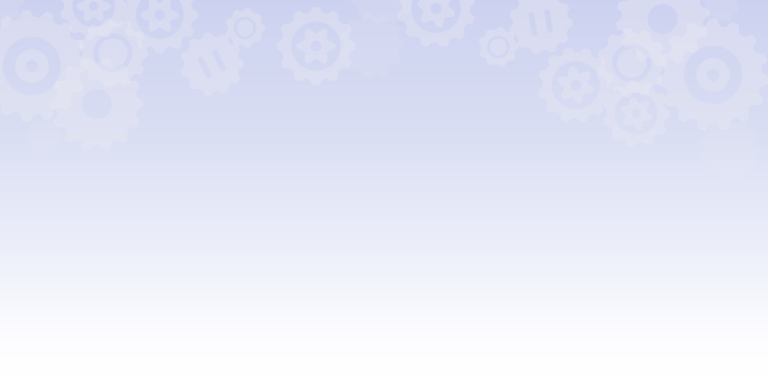
A Shadertoy shader for this background:

```glsl
// Pale blue gradient fading to white, with two clusters of translucent gears along the top.

#define GEAR_COLOR vec3(0.91, 0.91, 0.945)
#define GEAR_ALPHA 0.40
#define FAINT_ALPHA 0.16
#define TOOTH_DEPTH 0.065
#define LEFT_CENTER vec2(0.083, 0.828)
#define RIGHT_CENTER vec2(1.857, 0.805)
#define RIGHT_TURN 2.836

// Gear kinds
const float TARGET = 0.0, RING = 1.0, HOLE = 2.0, FLOWER = 3.0, SLOTS = 4.0, FAINT = 5.0;

// One cluster: offset from its main gear, radius, kind
const int GEAR_COUNT = 11;
const vec4 CLUSTER[GEAR_COUNT] = vec4[GEAR_COUNT](
    vec4(0.0, 0.0, 0.146, TARGET),
    vec4(0.211, 0.034, 0.091, RING),
    vec4(0.169, -0.099, 0.122, HOLE),
    vec4(0.161, 0.156, 0.088, FLOWER),
    vec4(0.333, 0.133, 0.099, FLOWER),
    vec4(0.469, 0.005, 0.083, SLOTS),
    vec4(0.555, 0.099, 0.052, RING),
    vec4(0.740, 0.052, 0.102, FLOWER),
    vec4(0.034, -0.180, 0.045, FAINT),
    vec4(0.885, 0.055, 0.085, FAINT),
    vec4(-0.100, 0.172, 0.080, FAINT));

// Vertical gradient, from white at the bottom to blue at the top
vec3 backdrop(float y) {
    vec3 color = mix(vec3(1.0), vec3(0.99, 0.99, 1.0), clamp(y / 0.12, 0.0, 1.0));
    color = mix(color, vec3(0.93, 0.94, 0.98), clamp((y - 0.12) / 0.213, 0.0, 1.0));
    color = mix(color, vec3(0.85, 0.867, 0.95), clamp((y - 0.333) / 0.334, 0.0, 1.0));
    return mix(color, vec3(0.80, 0.82, 0.94), clamp((y - 0.667) / 0.333, 0.0, 1.0));
}

float band(float r, float inner, float outer) {
    return abs(r - 0.5 * (inner + outer)) - 0.5 * (outer - inner);
}

// Two parallel slanted capsules
float slots(vec2 q) {
    vec2 along = vec2(0.45, -0.89);
    float t = dot(q, along);
    float side = abs(dot(q, vec2(0.89, 0.45))) - 0.25;
    return length(vec2(side, t - clamp(t, -0.28, 0.28))) - 0.09;
}

// Signed distance to a gear of unit radius
float gear(vec2 q, float teeth, float kind) {
    float r = length(q);
    float angle = atan(q.y, q.x + 1e-6);
    float tooth = clamp(1.6 * cos(teeth * angle), -1.0, 1.0);
    float body = r - 1.0 + TOOTH_DEPTH * (1.0 - tooth);
    float cut = 1.0;
    if (kind == TARGET) {
        cut = min(band(r, 0.30, 0.52), r - 0.11);
    } else if (kind == RING) {
        cut = band(r, 0.42, 0.56);
    } else if (kind == HOLE) {
        cut = r - 0.32;
    } else if (kind == FLOWER) {
        float petals = r - 0.41 - 0.09 * cos(6.0 * angle);
        cut = min(max(r - 0.63, -petals), r - 0.14);
    } else if (kind == SLOTS) {
        cut = slots(q);
    }
    return max(body, -cut);
}

// Blend every gear of a cluster over the color
vec3 drawCluster(vec3 color, vec2 p, float pixel) {
    for (int i = 0; i < GEAR_COUNT; i++) {
        vec4 g = CLUSTER[i];
        float teeth = floor(g.z * 70.0 + 5.5);
        float d = gear((p - g.xy) / g.z, teeth, g.w) * g.z;
        float cover = 1.0 - smoothstep(-pixel, pixel, d);
        float alpha = g.w == FAINT ? FAINT_ALPHA : GEAR_ALPHA;
        color = mix(color, GEAR_COLOR, alpha * cover);
    }
    return color;
}

void mainImage(out vec4 fragColor, in vec2 fragCoord) {
    vec2 p = fragCoord / iResolution.y;
    float pixel = 1.0 / iResolution.y;
    vec3 color = backdrop(p.y);

    // The right cluster is the left one turned about its main gear
    color = drawCluster(color, p - LEFT_CENTER, pixel);
    float c = cos(RIGHT_TURN), s = sin(RIGHT_TURN);
    vec2 v = p - RIGHT_CENTER;
    color = drawCluster(color, vec2(c * v.x + s * v.y, c * v.y - s * v.x), pixel);

    fragColor = vec4(color, 1.0);
}
```
